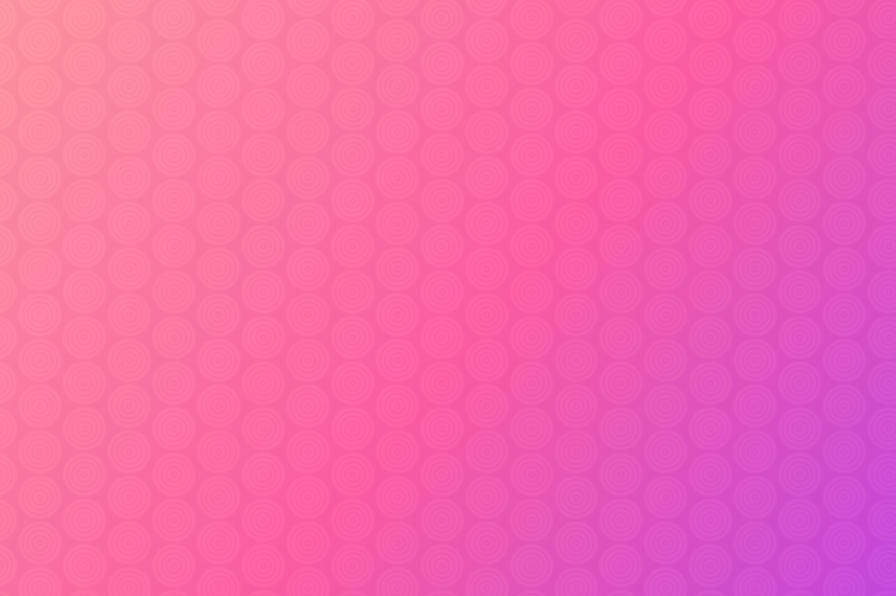
This background is drawn by a Shadertoy shader. Its source:

```glsl
// Coral to violet diagonal gradient under a faint lattice of concentric rings.

const vec3 CORAL  = vec3(0.995, 0.590, 0.635);
const vec3 PINK   = vec3(0.990, 0.378, 0.642);
const vec3 VIOLET = vec3(0.775, 0.295, 0.870);

const vec2  GRADIENT_DIR = vec2(0.783, -0.622);
const float GRADIENT_END = 0.895;    // distance from centre to the end colours
const float PINK_OFFSET  = 0.085;    // where the middle colour lies

const vec2  CELL         = vec2(0.0750, 0.0766); // column and row spacing
const vec2  FIRST_CENTRE = vec2(0.0668, 0.9316);
const float RING_STEP    = 0.0083;
const float RING_COUNT   = 5.0;
const float RING_LIGHT   = 0.018;
const float SEAM_DARK    = 0.020;

vec3 background(vec2 p) {
    float d = dot(p, GRADIENT_DIR) - PINK_OFFSET;
    float toCoral  = clamp(-d / (GRADIENT_END + PINK_OFFSET), 0.0, 1.0);
    float toViolet = clamp(d / (GRADIENT_END - PINK_OFFSET), 0.0, 1.0);
    return mix(mix(PINK, CORAL, toCoral), VIOLET, toViolet);
}

// Distances to the nearest and second nearest centre; odd columns shift half a row.
vec2 latticeDistances(vec2 p) {
    vec2 nearest = vec2(1.0);
    float column = round((p.x - FIRST_CENTRE.x) / CELL.x);
    for (int i = -1; i <= 1; i++) {
        float c = column + float(i);
        float shift = 0.5 * mod(c, 2.0);
        float row = round((p.y - FIRST_CENTRE.y) / CELL.y - shift);
        for (int j = -1; j <= 1; j++) {
            vec2 centre = FIRST_CENTRE + CELL * vec2(c, row + float(j) + shift);
            float d = length(p - centre);
            nearest = d < nearest.x ? vec2(d, nearest.x)
                                    : vec2(nearest.x, min(nearest.y, d));
        }
    }
    return nearest;
}

void mainImage(out vec4 fragColor, in vec2 fragCoord) {
    vec2 p = fragCoord / iResolution.y;
    float pixel = 1.0 / iResolution.y;
    vec3 color = background(p - 0.5 * iResolution.xy / iResolution.y);

    // Soft light rings around each centre
    vec2 d = latticeDistances(p);
    float wave = 0.5 + 0.5 * cos(6.28318 * d.x / RING_STEP);
    float radius = RING_STEP * (RING_COUNT - 0.5);
    float inside = 1.0 - smoothstep(radius - pixel, radius + pixel, d.x);
    color += RING_LIGHT * (wave - 0.35) * inside;

    // Darker seams where neighbouring discs meet
    float seam = 1.0 - smoothstep(0.0, 0.004 + pixel, d.y - d.x);
    color -= SEAM_DARK * max(seam, 1.0 - inside) * vec3(0.7, 1.0, 0.6);

    fragColor = vec4(clamp(color, 0.0, 1.0), 1.0);
}
```
